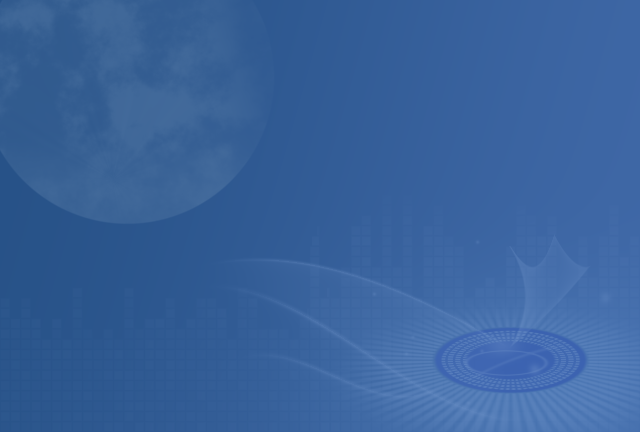
A Shadertoy shader for this background:

```glsl
// A blue backdrop with a pale moon, block columns, flowing ribbons and a spoked disc.
// Layers are blended back to front: gradient, value-noise moon, hashed grid,
// polar spokes, cubic ribbons, then a scalloped plume of light above the disc.
#define ASPECT 1.4826
#define MOON_CENTRE vec2(0.295, 0.822)
#define MOON_RADIUS 0.340
#define DISC_CENTRE vec2(1.183, 0.166)
#define DISC_SIZE vec2(0.175, 0.075)
#define SPOKES 72.0
#define CELL 0.0239
#define RIBBON_START 0.46
#define PALE vec3(0.44, 0.58, 0.79)
#define DISC_BLUE vec3(0.22, 0.37, 0.69)
#define SPARKS 7

float hash(vec2 p) {
    vec3 q = fract(p.xyx * vec3(0.1031, 0.1030, 0.0973));
    q += dot(q, q.yzx + 33.33);
    return fract((q.x + q.y) * q.z);
}

float noise(vec2 p) {
    vec2 i = floor(p), f = fract(p);
    f = f * f * (3.0 - 2.0 * f);
    return mix(mix(hash(i), hash(i + vec2(1, 0)), f.x),
               mix(hash(i + vec2(0, 1)), hash(i + vec2(1, 1)), f.x), f.y);
}

float fbm(vec2 p) {
    float sum = 0.0, gain = 0.5;
    for (int i = 0; i < 6; i++) {
        sum += gain * noise(p);
        p = mat2(1.6, 1.2, -1.2, 1.6) * p + 7.3;
        gain *= 0.58;
    }
    return sum * 0.86;
}

float blob(vec2 p, vec2 centre, vec2 size) {
    vec2 d = (p - centre) / size;
    return exp(-dot(d, d));
}

float cubic(vec4 k, float t) { return k.x + t * (k.y + t * (k.z + t * k.w)); }

// Bright crest with a soft trail below it; d is the height above the curve
float crest(float d, float width, float trail) {
    return exp(-d * d / (width * width)) + 0.45 * exp(-abs(d) / trail) * step(d, 0.0);
}

vec3 drawMoon(vec3 col, vec2 p, float px) {
    vec2 m = (p - MOON_CENTRE) / MOON_RADIUS;
    float mask = smoothstep(px, -px, (length(m) - 1.0) * MOON_RADIUS);
    float seas = blob(m, vec2(-0.45, -0.05), vec2(0.32, 0.38)) + blob(m, vec2(0.28, 0.42), vec2(0.20, 0.25))
               + blob(m, vec2(0.50, -0.10), vec2(0.12, 0.20)) + 0.8 * blob(m, vec2(-0.6, -0.4), vec2(0.2));
    float land = blob(m, vec2(0.15, -0.25), vec2(0.45, 0.40)) + 0.7 * blob(m, vec2(0.65, 0.40), vec2(0.14, 0.3));
    float relief = fbm(m * 5.0 + 11.0) + 0.22 * (land - seas);
    float light = 0.36 + 0.56 * smoothstep(0.30, 0.75, relief);
    // Crater rays spreading over the southern highlands
    vec2 c = m - vec2(-0.10, -0.70);
    float streak = noise(vec2(atan(c.y, c.x) * 14.0, 3.0));
    light += 0.22 * (streak - 0.4) * exp(-2.2 * length(c));
    light = mix(light, 0.82 + 0.45 * (fbm(m * 14.0) - 0.5), 0.7 * smoothstep(-0.35, -0.8, m.y));
    float limb = 1.0 - 0.75 * smoothstep(0.45, 1.0, m.x + 0.25 * m.y);
    return mix(col, vec3(0.30, 0.45, 0.63), 0.72 * mask * limb * clamp(light, 0.0, 1.0));
}

float blocks(vec2 p, float px) {
    vec2 id = floor(p / CELL), f = abs(fract(p / CELL) - 0.5);
    float side = smoothstep(0.65, 0.80, p.x);
    float height = mix(0.20, 0.30, side) + mix(0.14, 0.25, side) * hash(vec2(id.x, 4.0));
    float on = step((id.y + 0.5) * CELL, height) * (0.55 + 0.45 * hash(id));
    float aa = px / CELL;
    return on * smoothstep(0.43 + aa, 0.43 - aa, max(f.x, f.y)) * mix(0.65, 1.0, side);
}

vec3 drawDisc(vec3 col, vec2 p, float px) {
    vec2 q = (p - DISC_CENTRE) / DISC_SIZE;
    float r = length(q), aa = px / DISC_SIZE.y;
    float wave = abs(fract(atan(q.y, q.x) * SPOKES / 6.28319) - 0.5);
    float spokeAA = min(0.25, SPOKES / 6.28319 * aa / max(r, 0.2));
    float spoke = smoothstep(0.29 + spokeAA, 0.29 - spokeAA, wave);
    float reach = smoothstep(2.45, 1.2, r + 0.5 * q.y / max(r, 0.1)) * smoothstep(1.0, 1.06, r);
    col = mix(col, PALE, 0.33 * spoke * reach);
    float inside = smoothstep(1.0 + aa, 1.0 - aa, r);
    float band = smoothstep(0.56, 0.62, r) * smoothstep(0.93, 0.90, r);
    float rings = smoothstep(0.08, 0.24, abs(fract(r * 10.0) - 0.5));
    col = mix(col, DISC_BLUE, mix(0.80, 0.55, band) * inside);
    col = mix(col, PALE, 0.42 * band * spoke * rings);
    // Thin tilted orbit and a crossing arc on the disc face
    float orbit = abs(length(q * vec2(1.7, 2.4) + vec2(0.1, 0.2)) - 0.9);
    float arc = abs(q.y - 0.9 * q.x + 0.35 * q.x * q.x);
    float lines = exp(-pow(orbit / 0.05, 2.0)) + 0.7 * exp(-pow(arc / 0.05, 2.0));
    return mix(col, PALE, 0.30 * min(lines, 1.0) * smoothstep(0.9, 0.6, r));
}

float plume(vec2 p) {
    float h = p.y - 0.19, rise = p.y - 0.312;
    float left = p.x - (1.214 - 2.6 * rise * rise);
    float right = 1.178 + 1.2 * h - 1.1 * h * h - p.x;
    bool first = p.x < 1.284;
    float u = clamp(first ? (p.x - 1.183) / 0.101 : (p.x - 1.284) / 0.148, 0.0, 1.0);
    float tip = first ? mix(0.047, 0.075, u) : mix(0.075, 0.09, u);
    float top = 0.385 + tip * pow(abs(2.0 * u - 1.0), 2.0) - p.y;
    float edge = min(min(left, right), top);
    float folds = 0.7 + 0.3 * cos(35.0 * left / (0.3 + 3.0 * max(h, 0.0)));
    return smoothstep(0.0, 0.006, edge) * smoothstep(0.0, 0.02, h)
         * (0.22 * folds + 0.16 * exp(-max(edge, 0.0) / 0.010)) * smoothstep(1.46, 1.30, p.x);
}

void mainImage(out vec4 fragColor, in vec2 fragCoord) {
    vec2 p = fragCoord / iResolution.xy * vec2(ASPECT, 1.0);
    float px = 1.0 / iResolution.y;

    // Diagonal gradient and the wide glow around the disc
    float slope = smoothstep(-0.15, 1.60, p.x - 0.28 * (p.y - 0.5));
    vec3 col = mix(vec3(0.152, 0.320, 0.530), vec3(0.245, 0.405, 0.650), slope);
    col += vec3(0.050, 0.060, 0.055) * blob(p, vec2(1.22, 0.11), vec2(0.42, 0.22));
    col = drawMoon(col, p, px);
    col = mix(col, PALE, 0.085 * blocks(p, px) * smoothstep(0.62, 0.40, p.y));
    col = drawDisc(col, p, px);

    // Three ribbons and the veil between the upper two
    float t = p.x - RIBBON_START;
    float upper = p.y - cubic(vec4(0.384, 0.230, -0.924, 0.334), t);
    float middle = p.y - cubic(vec4(0.336, 0.111, -1.949, 1.672), t);
    float lower = p.y - cubic(vec4(0.172, 0.292, -3.453, 5.440), t - 0.1);
    float fade = smoothstep(0.0, 0.25, t) * smoothstep(0.72, 0.66, t);
    float veil = smoothstep(0.005, -0.01, upper) * smoothstep(-0.01, 0.02, middle);
    float glow = fade * (0.24 * crest(upper, 0.0035, 0.020) + 0.06 * veil);
    glow += 0.24 * crest(middle, 0.006, 0.022) * smoothstep(0.0, 0.3, t) * smoothstep(0.76, 0.62, t);
    glow += 0.20 * crest(lower, 0.005, 0.018) * smoothstep(0.08, 0.30, t) * smoothstep(0.60, 0.48, t);

    // Plume, its bright root and scattered sparks
    glow += plume(p) + 0.30 * blob(p, vec2(1.168, 0.20), vec2(0.035, 0.025));
    glow += 0.25 * blob(p, vec2(1.403, 0.311), vec2(0.012)) + 0.35 * blob(p, vec2(1.239, 0.145), vec2(0.012));
    for (int i = 0; i < SPARKS; i++) {
        vec2 seed = vec2(float(i), 17.0);
        vec2 spot = vec2(0.82, 0.05) + vec2(0.30, 0.40) * vec2(hash(seed), hash(seed + 31.0));
        glow += 0.25 * blob(p, spot, vec2(0.004));
    }
    col = mix(col, PALE, clamp(glow, 0.0, 0.8));
    fragColor = vec4(col, 1.0);
}
```
